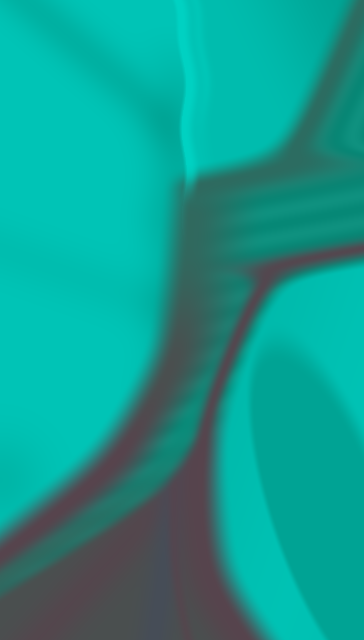
Write a Shadertoy shader that draws this background.

```glsl
// Soft folds of teal silk parted by a dark, plum-shaded valley.
// Each fold edge is a line with smooth bends, giving a value and a slope;
// signed distances to those edges drive all masks, streaks and shadows.

const vec3 TEAL  = vec3(0.00, 0.77, 0.715);
const vec3 SHADE = vec3(0.00, 0.64, 0.58);
const vec3 JADE  = vec3(0.04, 0.55, 0.48);
const vec3 PINE  = vec3(0.19, 0.41, 0.37);
const vec3 SLATE = vec3(0.29, 0.31, 0.31);
const vec3 PLUM  = vec3(0.34, 0.265, 0.30);
const vec3 DUSK  = vec3(0.27, 0.30, 0.35);
const vec3 GLOW  = vec3(0.00, 0.83, 0.77);

const vec2 LEAF_CENTER = vec2(0.518, 0.807);
const vec2 LEAF_RADII  = vec2(0.091, 0.286);
const vec2 LEAF_AXIS   = vec2(0.33, 0.944);
const float STREAK_FREQ = 150.0;
const float STREAK_GAIN = 0.018;

// Curves are x(y), stored as (value, slope).
vec2 line(float y, float start, float slope) {
    return vec2(start + slope * y, slope);
}

vec2 bend(float t, float change, float softness) {
    float r = sqrt(t * t + softness * softness);
    return 0.5 * change * vec2(t + r, 1.0 + t / r);
}

float side(float x, vec2 curve) {
    return (x - curve.x) / sqrt(1.0 + curve.y * curve.y);
}

float bell(float d, float width) {
    return exp(-d * d / (width * width));
}

vec2 leftEdge(float y) {
    return line(y, 0.273, 0.12) + bend(y - 0.13, -0.19, 0.06)
         + bend(y - 0.55, -0.5, 0.05) + bend(y - 0.71, -0.75, 0.05);
}

vec2 upperEdge(float y) {
    return line(y, 0.547, -0.42) + bend(y - 0.248, -5.0, 0.02);
}

vec2 lowerEdge(float y) {
    return line(y, 3.147, -6.4) + bend(y - 0.426, 6.0, 0.02)
         + bend(y - 0.68, 0.45, 0.06) + bend(y - 0.9, 0.7, 0.06);
}

vec2 seamCurve(float y) {
    return line(y, 0.638, -0.5) + bend(y - 0.75, -1.15, 0.05);
}

// Valley: jade cloth darkening to pine, slate and plum on the way down.
vec3 valley(vec2 p, float dLeft, float dUpper, float dLower, float dSeam) {
    vec3 col = JADE + STREAK_GAIN * sin(STREAK_FREQ * dUpper + 6.0 * p.y);
    col = mix(col, PINE, 0.9 * bell(dUpper - 0.022, 0.026));
    vec3 shadow = mix(PINE, SLATE, smoothstep(0.38, 0.58, p.y));
    shadow = mix(shadow, PLUM, smoothstep(0.58, 0.72, p.y));
    float depth = 1.0 - smoothstep(0.03, mix(0.15, 0.09, smoothstep(0.45, 0.7, p.y)), dLeft);
    col = mix(col, shadow, depth * smoothstep(0.24, 0.34, p.y));

    // Lower floor with a fan of plum and dusk
    vec3 dark = mix(SLATE, PLUM, 0.75 * bell(p.x + 0.9 * p.y - 0.96, 0.045));
    dark = mix(dark, DUSK, 0.8 * bell(p.x + 0.15 * p.y - 0.39, 0.025));
    dark = mix(dark, PLUM, 0.9 * smoothstep(-0.085, -0.03, dLower));
    dark = mix(dark, PLUM, 0.7 * bell(p.x - 0.272 - 0.5 * pow(max(p.y - 0.84, 0.0), 1.7), 0.009));
    col = mix(col, dark, smoothstep(0.0, 0.03, dSeam) * smoothstep(0.6, 0.72, p.y));

    // Pale seam and the dark rim beside the lower fold
    float seam = bell(dSeam, 0.016) * smoothstep(0.4, 0.5, p.y);
    col = mix(col, mix(JADE, PINE, smoothstep(0.65, 0.85, p.y)), 0.8 * seam);
    return mix(col, PLUM, 0.95 * bell(dLower + 0.018, 0.013));
}

// Bright cloth at the left and top, with broad soft creases.
vec3 upperCloth(vec2 p, float dRidge) {
    float crease = 0.6 * bell(0.76 * p.y - 0.65 * p.x + 0.026, 0.036) * smoothstep(0.33, 0.2, p.x);
    crease += 0.65 * bell(dRidge + 0.015, 0.045) * step(dRidge, 0.0) * smoothstep(0.02, 0.2, p.y);
    crease += 0.22 * bell(p.y - 0.39 - 0.35 * p.x, 0.045);
    crease += 0.45 * bell(length(p - vec2(0.0, 0.75)), 0.07);
    crease += 0.75 * smoothstep(0.33, 0.56, p.x - 0.5 * p.y);
    crease += 0.25 * smoothstep(0.01, 0.05, dRidge);
    return mix(TEAL, SHADE, min(crease, 1.0));
}

vec3 lowerCloth(vec2 p) {
    vec2 q = p - LEAF_CENTER;
    vec2 local = vec2(q.x * LEAF_AXIS.y - q.y * LEAF_AXIS.x, dot(q, LEAF_AXIS));
    float leaf = length(local / LEAF_RADII) - 1.0;
    float blur = mix(0.06, 0.16, smoothstep(-0.05, 0.05, local.x));
    vec3 col = mix(TEAL, SHADE, 0.2 + 0.12 * sin(14.0 * p.x + 5.0 * p.y));
    return mix(col, SHADE, 1.0 - smoothstep(-blur, blur, leaf));
}

void mainImage(out vec4 fragColor, in vec2 fragCoord) {
    // Height units, measured downward from the top edge
    vec2 p = vec2(fragCoord.x, iResolution.y - fragCoord.y) / iResolution.y;
    float dLeft = side(p.x, leftEdge(p.y));
    float dUpper = side(p.x, upperEdge(p.y));
    float dLower = side(p.x, lowerEdge(p.y));
    float dSeam = side(p.x, seamCurve(p.y));
    float dRidge = p.x - 0.288 - 0.004 * sin(45.0 * p.y - 4.3) + 0.018 * exp(-p.y / 0.04);

    vec3 col = valley(p, dLeft, dUpper, dLower, dSeam);
    float inValley = smoothstep(-0.022, 0.027, dLeft) * smoothstep(-0.016, 0.02, dUpper);
    col = mix(upperCloth(p, dRidge), col, inValley);

    // Thin lit ridge with a fainter echo
    float ridge = smoothstep(-0.006, 0.002, dRidge) * (1.0 - smoothstep(0.006, 0.022, dRidge));
    ridge += 0.35 * bell(dRidge - 0.032, 0.007) * smoothstep(0.25, 0.1, p.y);
    col = mix(col, GLOW, 0.85 * ridge * (1.0 - smoothstep(0.25, 0.325, p.y)));

    float blur = mix(0.012, 0.026, smoothstep(0.5, 0.85, p.y));
    col = mix(col, lowerCloth(p), smoothstep(-blur, blur, dLower - 0.004));
    fragColor = vec4(clamp(col, 0.0, 1.0), 1.0);
}
```
